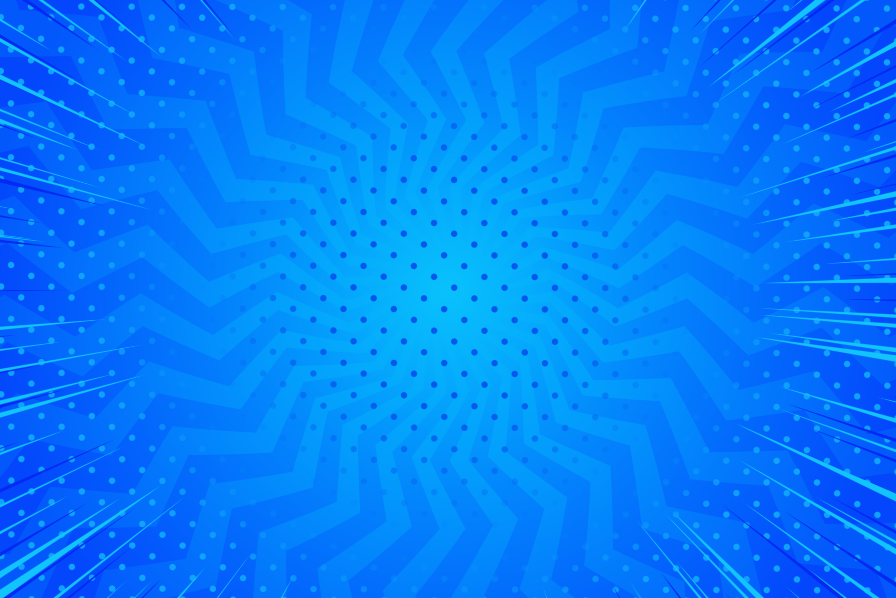
Give the GLSL for this background, as a Shadertoy shader.

```glsl
const float TAU = 6.2831853;
const vec3 CYAN = vec3(0.07, 0.77, 0.99);
const vec3 DEEP_BLUE = vec3(0.01, 0.16, 0.95);
const vec3 INNER_DOT = vec3(0.02, 0.34, 0.93);
const vec3 OUTER_DOT = vec3(0.06, 0.64, 0.99);

float hash(vec2 v) {
    return fract(sin(dot(v, vec2(127.1, 311.7))) * 43758.545);
}

// Antialiased coverage: 1 where the signed distance d is negative.
float coverage(float d, float pixel) {
    return 1.0 - smoothstep(-0.75 * pixel, 0.75 * pixel, d);
}

// Angular shift of every second corner, larger near the centre.
float cornerShift(float index, float r) {
    return mod(index, 2.0) < 0.5 ? min(0.32 / r, 1.4) : 0.0;
}

// Angular bend made of straight segments between rings of corners.
float zigzag(float r, float start, float width) {
    float index = max(floor((r - start) / width), -3.0);
    float r1 = start + index * width;
    float r2 = r1 + width;
    float t = clamp(r2 * (r - r1) / (max(r, 0.001) * width), 0.0, 1.0);
    return mix(cornerShift(index, r1), cornerShift(index + 1.0, r2), t);
}

float rays(float turn, float r, float count, float pixel) {
    float phase = turn * count - zigzag(r, 0.4, 0.114) - 13.285;
    float offset = abs(fract(phase + 0.5) - 0.5) - 0.24;
    return coverage(offset * TAU * r / count, pixel);
}

float dots(vec2 p, vec2 anchor, float radius, float pixel) {
    mat2 lattice = mat2(0.0337, -0.0181, 0.0168, 0.0360);
    vec2 cell = inverse(lattice) * (p - anchor);
    vec2 local = lattice * (cell - round(cell));
    return coverage(length(local) - radius, pixel);
}

// Wedges with inward tips, one per angular cell.
float streaks(float turn, float r, float count, float seed, float firstTip, float pixel) {
    float cell = turn * count;
    vec2 key = vec2(floor(cell), seed);
    float jitter = 0.6 * (hash(key) - 0.5);
    float tip = mix(firstTip, 0.77, hash(key + 17.3));
    float slope = mix(0.008, 0.023, hash(key + 41.9));
    float across = abs(fract(cell) - 0.5 - jitter) * TAU * r / count;
    float halfWidth = slope * (r - tip);
    return coverage(across - halfWidth, pixel) * smoothstep(0.0, 0.03, r - tip);
}

void mainImage(out vec4 fragColor, in vec2 fragCoord) {
    float pixel = 1.0 / iResolution.y;
    vec2 p = (fragCoord - 0.5 * iResolution.xy) * pixel;
    vec2 q = p - vec2(0.0, 0.015);
    float r = length(q);
    float turn = atan(q.y, q.x) / TAU;

    // Radial glow
    float green = max(0.76 - 0.58 * r, 0.31);
    vec3 color = vec3(0.01 + 0.02 * smoothstep(0.3, 0.0, r), green, 0.99);

    // Bent rays
    float contrast = 0.07 * smoothstep(0.03, 0.38, r);
    color.g += contrast * (rays(turn, r, 28.0, pixel) - 0.48);

    // Dots fade from dark to light, vanishing between
    vec3 dotColor = mix(INNER_DOT, OUTER_DOT, smoothstep(0.4, 0.47, r));
    float dotAlpha = 1.0 - smoothstep(0.17, 0.44, r) + smoothstep(0.42, 0.62, r);
    color = mix(color, dotColor, dotAlpha * dots(p, vec2(-0.0064, -0.017), 0.0053, pixel));

    // Dark streaks below bright ones
    color = mix(color, DEEP_BLUE, streaks(turn, r, 73.0, 4.0, 0.55, pixel));
    for (int i = 0; i < 2; i++) {
        float layer = float(i);
        float mask = streaks(turn, r, 53.0 + 14.0 * layer, 8.0 + layer, 0.49, pixel);
        color = mix(color, CYAN, mask);
    }

    fragColor = vec4(color, 1.0);
}
```
